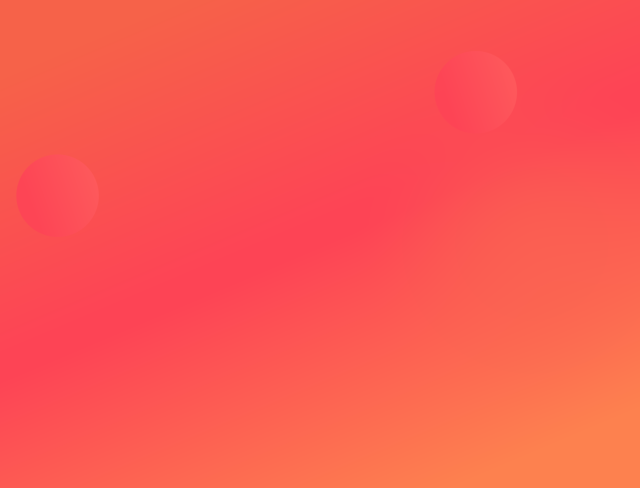
A WebGL 2 fragment shader for this background:

```glsl
#version 300 es
precision highp float;
// Warm diagonal gradient from orange through coral red to amber, with a soft glow and two translucent discs.
uniform vec2 u_resolution;
out vec4 outColor;

const vec3 ORANGE = vec3(0.965, 0.385, 0.285);
const vec3 CORAL = vec3(0.992, 0.267, 0.335);
const vec3 AMBER = vec3(0.992, 0.505, 0.310);
const vec3 PINK = vec3(0.995, 0.350, 0.360);
const vec3 GLOW = vec3(0.975, 0.400, 0.315);

float ramp(float start, float end, float t) {
    return clamp((t - start) / (end - start), 0.0, 1.0);
}

// Three-colour sweep, t growing from the upper left to the lower right
vec3 diagonalSweep(vec2 p) {
    float t = dot(vec2(p.x, 1.0 - p.y), vec2(0.39, 0.92));
    vec3 color = mix(ORANGE, CORAL, ramp(0.14, 0.67, t));
    return mix(color, AMBER, ramp(0.72, 1.28, t));
}

// Soft round light, strongest at its centre
vec3 addGlow(vec3 base, vec2 p, vec2 center, float radius, vec3 tint, float strength) {
    float falloff = 1.0 - smoothstep(0.0, radius, length(p - center));
    return mix(base, tint, strength * falloff);
}

// Disc shaded from coral at the lower left to pink at the upper right
vec3 addDisc(vec3 base, vec2 p, vec2 center, float radius, float pixel) {
    vec2 q = (p - center) / radius;
    float shade = ramp(-0.7, 1.0, dot(q, vec2(0.94, 0.34)));
    float mask = 1.0 - smoothstep(-pixel, pixel, length(p - center) - radius);
    return mix(base, mix(CORAL, PINK, shade), mask * 0.95);
}

void main() {
    // Canvas height is one unit
    vec2 p = gl_FragCoord.xy / u_resolution.y;
    float pixel = 0.75 / u_resolution.y;

    vec3 color = diagonalSweep(p);
    color = addGlow(color, p, vec2(1.09, 0.50), 0.37, GLOW, 0.55);
    color = addDisc(color, p, vec2(0.118, 0.599), 0.0845, pixel);
    color = addDisc(color, p, vec2(0.975, 0.811), 0.0845, pixel);

    outColor = vec4(color, 1.0);
}
```
